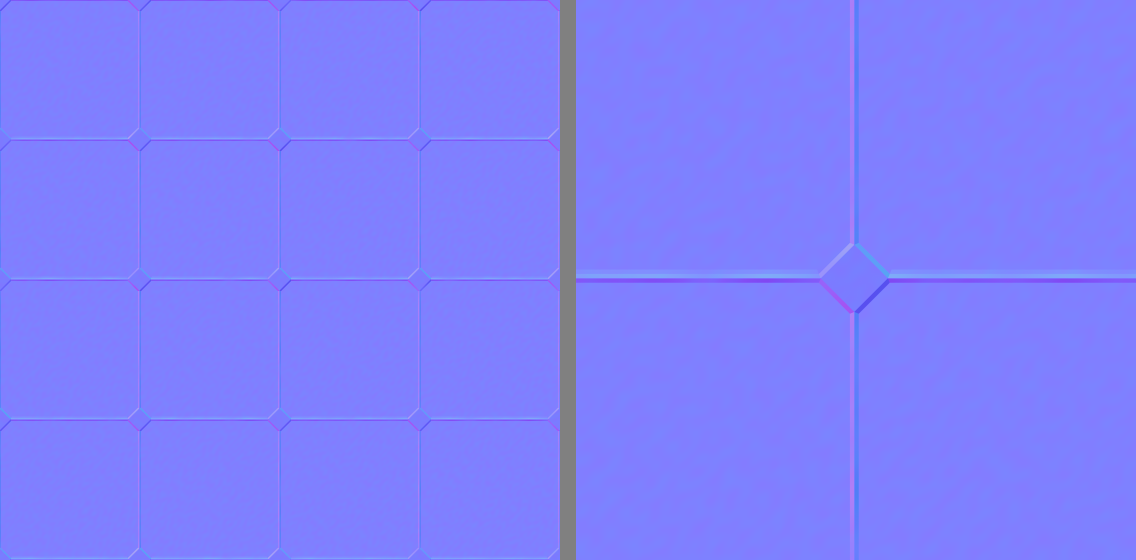
Left, the full canvas; right, a detail of the centre.
This texture map is drawn by a WebGL 1 fragment shader. Its source:

```glsl
precision highp float;

uniform vec2 u_resolution;

// Lengths are in tile units, slopes are rise over run
#define REPEATS 4.0
#define GROOVE_SHIFT vec2(-0.004, 0.004)
#define DIAMOND_RADIUS 0.080
#define DIAMOND_TILT vec2(-0.035, -0.035)
#define BEVEL_WIDTH 0.0105
#define BEVEL_SLOPE 0.30
#define EDGE_GAIN vec2(0.9, 1.2)
#define SHOULDER 0.4
#define WEAR 0.7
#define WEAR_CELLS vec2(28.0)
#define GRAIN_SLOPE 0.06
#define GRAIN_CELLS vec2(100.0, 60.0)

vec2 latticeGradient(vec2 cell, vec2 period) {
  cell = mod(cell, period);
  float h = fract(sin(dot(cell, vec2(12.99, 78.23))) * 43758.5);
  float angle = 6.2832 * h;
  return vec2(cos(angle), sin(angle));
}

// Gradient noise that wraps after a whole number of cells
float wrappedNoise(vec2 p, vec2 period) {
  vec2 i = floor(p);
  vec2 f = p - i;
  vec2 w = f * f * f * (f * (f * 6.0 - 15.0) + 10.0);
  vec2 e = vec2(1.0, 0.0);
  float a = dot(latticeGradient(i, period), f);
  float b = dot(latticeGradient(i + e.xy, period), f - e.xy);
  float c = dot(latticeGradient(i + e.yx, period), f - e.yx);
  float d = dot(latticeGradient(i + e.xx, period), f - e.xx);
  return mix(mix(a, b, w.x), mix(c, d, w.x), w.y);
}

// Smooth cut-off at the inner end of a bevel
float within(float depth, float width, float pixel) {
  return clamp((width - depth) / pixel + 0.5, 0.0, 1.0);
}

// Bevel of a straight side, fading to level on the groove line
float sideBevel(float depth, float pixel) {
  return clamp(2.0 * depth / pixel, 0.0, 1.0) * within(depth, BEVEL_WIDTH, pixel);
}

// Bevel of a cut corner, ending at the diamond
float cornerBevel(float depth, float pixel) {
  return clamp(depth / pixel + 0.5, 0.0, 1.0) * within(depth, BEVEL_WIDTH, pixel);
}

vec2 tileSlope(vec2 p, float wear, float pixel) {
  vec2 outward = vec2(p.x < 0.0 ? -1.0 : 1.0, p.y < 0.0 ? 1.0 : -1.0);
  vec2 side = 0.5 - abs(p);
  float corner = (side.x + side.y - DIAMOND_RADIUS) * 0.70711;

  // Straight sides, with a soft shoulder along the lower one
  vec2 sides = vec2(sideBevel(side.x, pixel), sideBevel(side.y, pixel));
  float shoulder = within(side.y, 2.0 * BEVEL_WIDTH, pixel)
                 - within(side.y, BEVEL_WIDTH, pixel);
  sides.y += SHOULDER * shoulder * step(p.y, 0.0);

  // Mitre the sides into the corner cut
  float nearest = min(side.x, side.y);
  float onCorner = smoothstep(-0.5 * pixel, 0.5 * pixel, nearest - corner);
  vec2 slope = mix(sides, vec2(0.9 * cornerBevel(corner, pixel)), onCorner);
  slope.y *= p.y > 0.0 ? EDGE_GAIN.y : EDGE_GAIN.x;

  // Diamond face
  float inDiamond = clamp(0.5 - corner / pixel, 0.0, 1.0);
  return slope * outward * BEVEL_SLOPE * wear + DIAMOND_TILT * inDiamond;
}

void main() {
  vec2 uv = gl_FragCoord.xy / u_resolution;
  float pixel = REPEATS / min(u_resolution.x, u_resolution.y);
  vec2 p = fract(uv * REPEATS - GROOVE_SHIFT) - 0.5;

  // Edges, unevenly worn along their length
  float wear = 1.0 + WEAR * wrappedNoise(uv * WEAR_CELLS, WEAR_CELLS);
  vec2 slope = tileSlope(p, wear, pixel);

  // Faint diagonal grain over the whole surface
  vec2 diagonal = vec2(uv.x - uv.y, uv.x + uv.y) * GRAIN_CELLS;
  slope += vec2(1.0, -1.0) * GRAIN_SLOPE * wrappedNoise(diagonal, GRAIN_CELLS);

  // Pack the unit normal into colour
  vec3 normal = normalize(vec3(slope, 1.0));
  gl_FragColor = vec4(normal * 0.5 + 0.5, 1.0);
}
```
